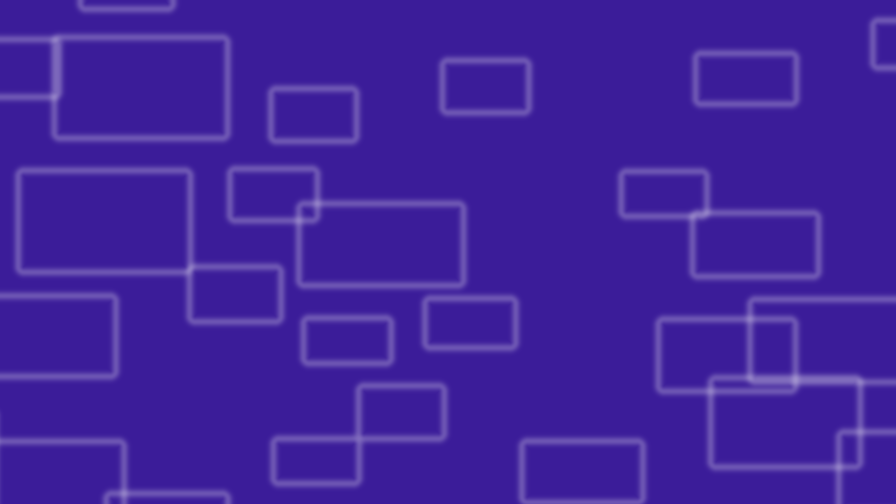
Reproduce this background procedurally as a Shadertoy shader.

```glsl
// Soft, pale rectangle outlines scattered over a flat violet ground.
// Each cell of a staggered, jittered grid owns one rounded box; the blurred
// outlines are translucent white, so they brighten where they cross.

#define GROUND      vec3(0.230, 0.108, 0.600)
#define LINE_COLOR  vec3(1.0)
#define LINE_ALPHA  0.25
#define LINE_BLUR   0.0086
#define CORNER      0.012
#define CELL        vec2(0.35, 0.24)
#define JITTER      0.75
#define WIDTHS      vec2(0.17, 0.35)
#define ASPECTS     vec2(0.49, 0.62)
#define SEED        vec2(17.0, 43.0)

// Two independent random values in 0..1 per cell
vec2 hash22(vec2 p) {
    vec3 q = fract(p.xyx * vec3(0.1031, 0.1030, 0.0973));
    q += dot(q, q.yzx + 33.33);
    return fract((q.xx + q.yz) * q.zy);
}

// Signed distance to a box with rounded corners
float roundedBox(vec2 p, vec2 halfSize, float radius) {
    vec2 q = abs(p) - halfSize + radius;
    return length(max(q, 0.0)) + min(max(q.x, q.y), 0.0) - radius;
}

// Opacity of the outline belonging to one cell
float outline(vec2 p, vec2 cell) {
    vec2 place = hash22(cell + SEED);
    vec2 shape = hash22(cell + SEED.yx + 71.0);

    vec2 center = cell + 0.5 + JITTER * (place - 0.5);
    center.x += 0.5 * mod(cell.y, 2.0);

    float width = mix(WIDTHS.x, WIDTHS.y, shape.x * shape.x);
    vec2 size = width * vec2(1.0, mix(ASPECTS.x, ASPECTS.y, shape.y));

    float d = roundedBox(p - center * CELL, 0.5 * size, CORNER) / LINE_BLUR;
    return LINE_ALPHA * exp(-d * d);
}

void mainImage(out vec4 fragColor, in vec2 fragCoord) {
    vec2 p = fragCoord / iResolution.y;
    vec2 home = floor(p / CELL);

    // Layer the outlines of all nearby cells; the stagger reaches one further left
    float groundShare = 1.0;
    for (int y = -1; y <= 1; y++) {
        for (int x = -2; x <= 1; x++) {
            groundShare *= 1.0 - outline(p, home + vec2(x, y));
        }
    }

    fragColor = vec4(mix(LINE_COLOR, GROUND, groundShare), 1.0);
}
```
